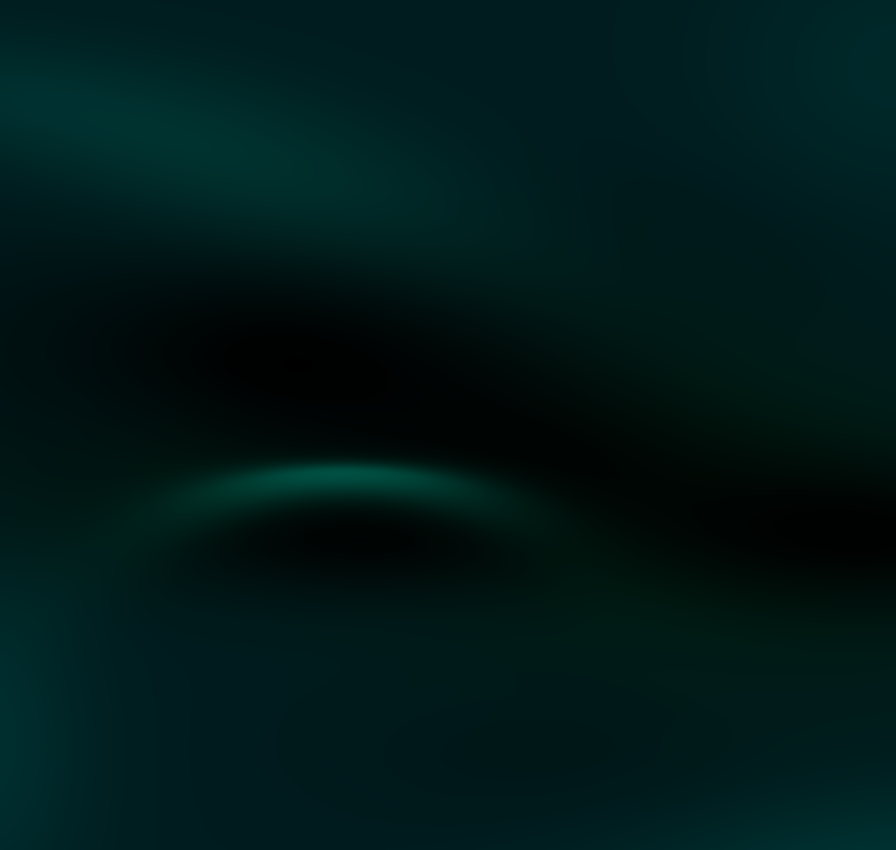
This background is drawn by a WebGL 2 fragment shader. Its source:

```glsl
#version 300 es
precision highp float;
// Deep teal haze with drifting dark hollows and one thin glowing arc.

uniform vec2 u_resolution;
out vec4 fragColor;

const vec3 BASE = vec3(0.0, 0.108, 0.118);
const vec3 TEAL = vec3(0.0, 0.075, 0.068);
const vec3 GREEN_TEAL = vec3(0.0, 0.070, 0.050);
const vec3 ARC_GLOW = vec3(0.0, 0.215, 0.190);
const vec3 ARC_HAZE = vec3(0.0, 0.065, 0.045);

// Rotated elliptical Gaussian, 1 at its center.
float softBlob(vec2 p, vec2 center, vec2 radius, float angle) {
    float c = cos(angle), s = sin(angle);
    vec2 d = p - center;
    vec2 q = vec2(c * d.x + s * d.y, c * d.y - s * d.x) / radius;
    return exp(-dot(q, q));
}

// Fraction of light left inside a dark hollow.
float hollow(vec2 p, vec2 center, vec2 radius, float angle, float depth) {
    return 1.0 - depth * softBlob(p, center, radius, angle);
}

// Parabolic rim: crisp above the crest, slow falloff beneath it.
float arcRim(vec2 p, vec2 crest, float curve, float above, float below) {
    float dx = p.x - crest.x;
    float d = p.y - crest.y + curve * dx * dx;
    float spread = 0.45 * dx * dx;
    float width = d > 0.0 ? above + spread : below + spread;
    return exp(-d * d / (width * width));
}

// Broad light: upper band, corners and lower edges.
vec3 ambient(vec2 p) {
    vec3 color = BASE;
    color += GREEN_TEAL * softBlob(p, vec2(0.30, 0.79), vec2(0.30, 0.10), -0.28);
    color += TEAL * 0.75 * softBlob(p, vec2(0.0, 0.885), vec2(0.28, 0.07), -0.18);
    color += TEAL * 0.65 * softBlob(p, vec2(1.0, 0.92), vec2(0.20, 0.18), 0.0);
    color += TEAL * softBlob(p, vec2(-0.02, 0.13), vec2(0.12, 0.22), 0.0);
    color += TEAL * 1.15 * softBlob(p, vec2(1.0, -0.02), vec2(0.35, 0.09), 0.08);
    return color;
}

// Dark lane from the left center to the right edge, and the space under the arc.
float shade(vec2 p) {
    float light = hollow(p, vec2(0.33, 0.572), vec2(0.27, 0.115), -0.12, 0.98);
    light *= hollow(p, vec2(0.60, 0.465), vec2(0.28, 0.105), -0.25, 0.80);
    light *= hollow(p, vec2(0.95, 0.375), vec2(0.27, 0.085), -0.05, 0.97);
    light *= hollow(p, vec2(0.40, 0.375), vec2(0.23, 0.075), 0.0, 0.92);
    light *= hollow(p, vec2(0.78, 0.72), vec2(0.22, 0.10), -0.2, 0.15);
    light *= hollow(p, vec2(0.60, 0.11), vec2(0.25, 0.10), 0.0, 0.18);
    light *= hollow(p, vec2(0.0, 0.52), vec2(0.18, 0.22), 0.0, 0.25);
    return light;
}

void main() {
    vec2 p = gl_FragCoord.xy / u_resolution;
    vec3 color = ambient(p) * shade(p);

    // Less blue around the lane gives it a green cast.
    color.b *= hollow(p, vec2(0.78, 0.40), vec2(0.38, 0.20), -0.15, 0.50);
    color.b *= hollow(p, vec2(0.20, 0.43), vec2(0.22, 0.10), 0.0, 0.25);

    // Arc: bright crest with a wider, dimmer haze along both arms.
    vec2 crest = vec2(0.385, 0.444);
    float offset = p.x - crest.x;
    float crestFade = exp(-offset * offset / 0.024);
    float armFade = exp(-offset * offset / 0.075);
    color += ARC_GLOW * crestFade * arcRim(p, crest, 1.0, 0.011, 0.026);
    color += ARC_HAZE * armFade * arcRim(p, crest, 1.05, 0.022, 0.048);

    fragColor = vec4(clamp(color, 0.0, 1.0), 1.0);
}
```
